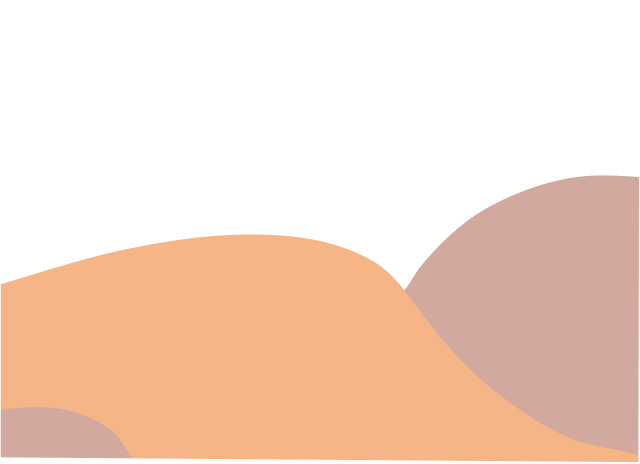
This background is drawn by a Shadertoy shader. Its source:

```glsl
#define SKY vec3(1.0)
#define APRICOT vec3(0.961, 0.708, 0.528)
#define ROSE vec3(0.820, 0.663, 0.620)
#define SIDE_MARGIN 0.0012
#define BASE_LEFT 0.0143
#define BASE_RIGHT 0.0040

// Extends a height profile to the next knot (position, height, slope) with a cubic.
void curveTo(inout float height, inout vec3 pen, float x, vec3 knot) {
    if (x >= pen.x) {
        float span = knot.x - pen.x;
        float t = clamp((x - pen.x) / span, 0.0, 1.0);
        float s = 1.0 - t;
        height = s * s * ((1.0 + 2.0 * t) * pen.y + t * span * pen.z)
               + t * t * ((1.0 + 2.0 * s) * knot.y - s * span * knot.z);
    }
    pen = knot;
}

// Broad central hill, sweeping down to the right
float mainHill(float x) {
    vec3 pen = vec3(0.0, 0.387, 0.41);
    float h = pen.y;
    curveTo(h, pen, x, vec3(0.2018, 0.4642, 0.28));
    curveTo(h, pen, x, vec3(0.3906, 0.4946, 0.0));
    curveTo(h, pen, x, vec3(0.5208, 0.4731, -0.40));
    curveTo(h, pen, x, vec3(0.5859, 0.4345, -0.84));
    curveTo(h, pen, x, vec3(0.6315, 0.3746, -1.82));
    curveTo(h, pen, x, vec3(0.7161, 0.2294, -1.445));
    curveTo(h, pen, x, vec3(0.8073, 0.1219, -0.963));
    curveTo(h, pen, x, vec3(0.8984, 0.0520, -0.51));
    curveTo(h, pen, x, vec3(0.9635, 0.0305, -0.30));
    curveTo(h, pen, x, vec3(1.0, 0.0179, -0.45));
    return h;
}

// Tall dome behind, on the right
float farHill(float x) {
    vec3 pen = vec3(0.6315, 0.3746, 1.45);
    float h = pen.y;
    curveTo(h, pen, x, vec3(0.6576, 0.4265, 1.67));
    curveTo(h, pen, x, vec3(0.7227, 0.5161, 1.10));
    curveTo(h, pen, x, vec3(0.8138, 0.5860, 0.55));
    curveTo(h, pen, x, vec3(0.9401, 0.6219, 0.0));
    curveTo(h, pen, x, vec3(1.0, 0.6183, -0.11));
    return h;
}

// Small mound in the lower left corner
float nearMound(float x) {
    vec3 pen = vec3(0.0, 0.1165, 0.18);
    float h = pen.y;
    curveTo(h, pen, x, vec3(0.0586, 0.1228, 0.0));
    curveTo(h, pen, x, vec3(0.1302, 0.1057, -0.50));
    curveTo(h, pen, x, vec3(0.1758, 0.0699, -1.17));
    curveTo(h, pen, x, vec3(0.2135, -0.005, -2.30));
    return h;
}

// Smooth coverage of the region where the field is positive
float coverage(float field) {
    float width = length(vec2(dFdx(field), dFdy(field)));
    return clamp(0.5 + field / max(width, 1e-6), 0.0, 1.0);
}

void mainImage(out vec4 fragColor, in vec2 fragCoord) {
    vec2 uv = fragCoord / iResolution.xy;

    // Layers from back to front
    vec3 color = mix(SKY, ROSE, coverage(farHill(uv.x) - uv.y));
    color = mix(color, APRICOT, coverage(mainHill(uv.x) - uv.y));
    color = mix(color, ROSE, coverage(nearMound(uv.x) - uv.y));

    // Thin pale border, slightly tilted at the base and right side
    float rightEdge = mix(0.9974, 0.9994, uv.y);
    float inside = coverage(uv.y - mix(BASE_LEFT, BASE_RIGHT, uv.x));
    inside *= coverage(uv.x - SIDE_MARGIN) * coverage(rightEdge - uv.x);

    fragColor = vec4(mix(SKY, color, inside), 1.0);
}
```
